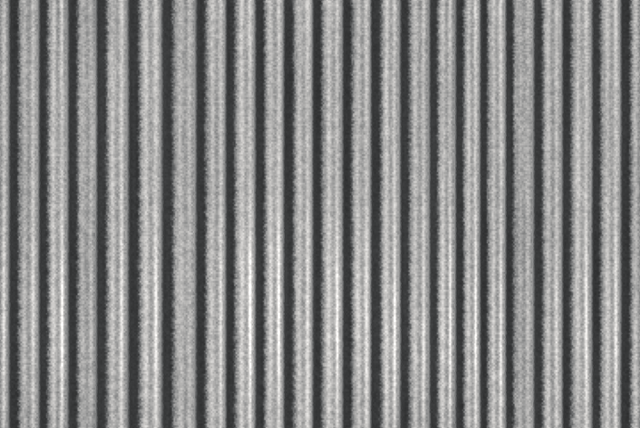
Reproduce this texture procedurally as a WebGL 2 fragment shader.

```glsl
#version 300 es
precision highp float;
// Corrugated galvanised metal: upright ridges with soft highlights, dark valleys and fine grain.

#define RIDGES 22.0
#define DRIFT 0.0195
#define GRAIN_CELLS vec2(360.0, 240.0)
#define GRAIN 0.17
#define EDGE_ROUGHNESS 0.07
#define VALLEY_TONE 0.225
#define BODY_TONE 0.59
#define HIGHLIGHT 0.20
#define SHINE_HEIGHT 0.24

uniform vec2 u_resolution;
out vec4 fragColor;

float hash(vec2 p) {
    return fract(sin(dot(p, vec2(127.1, 311.7))) * 43758.5453);
}

// Value noise that wraps after a whole number of cells.
float tileNoise(vec2 uv, vec2 cells) {
    vec2 p = uv * cells;
    vec2 i = floor(p);
    vec2 f = p - i;
    f = f * f * (3.0 - 2.0 * f);
    vec2 a = mod(i, cells);
    vec2 b = mod(i + 1.0, cells);
    return mix(mix(hash(a), hash(vec2(b.x, a.y)), f.x),
               mix(hash(vec2(a.x, b.y)), hash(b), f.x), f.y);
}

float bell(float x, float width) {
    return exp(-x * x / (width * width));
}

void main() {
    vec2 uv = gl_FragCoord.xy / u_resolution;

    // Ridges drift sideways in the middle of the sheet, back in place at its edges.
    float drift = smoothstep(0.15, 0.34, uv.x) * (1.0 - smoothstep(0.66, 0.82, uv.x));
    float phase = (uv.x - DRIFT * drift) * RIDGES + 0.5;
    float id = mod(floor(phase), RIDGES);
    float across = fract(phase) - 0.5;

    // Variation from ridge to ridge.
    float widthVar = hash(vec2(id, 3.0)) - 0.5;
    float shiftVar = hash(vec2(id, 7.0)) - 0.5;
    float shineVar = hash(vec2(id, 11.0));
    float dull = step(0.83, hash(vec2(id, 17.0)));

    // Grain, lengthwise streaks and broad mottling.
    float grain = tileNoise(uv, GRAIN_CELLS) - 0.5;
    float coarse = tileNoise(uv + 0.37, GRAIN_CELLS * 0.5) - 0.5;
    float streak = tileNoise(uv, vec2(210.0, 3.0)) - 0.5;
    float mottle = tileNoise(uv, vec2(9.0, 5.0)) - 0.5;

    // Cross section: soft left flank, steeper right flank with a speckled edge.
    float t = across + EDGE_ROUGHNESS * (0.6 * grain + 0.4 * coarse);
    float halfWidth = 0.335 + 0.04 * widthVar;
    float body = smoothstep(-halfWidth - 0.10, -halfWidth + 0.09, t)
               * (1.0 - smoothstep(halfWidth - 0.06, halfWidth + 0.07, t));

    // Two highlights on each crown, brightest in the lower part of the sheet.
    float shine = pow(0.5 + 0.5 * cos(6.2831853 * (uv.y - SHINE_HEIGHT)), 2.0);
    float center = 0.05 * shiftVar;
    float leftGlow = bell(across - center + 0.14, 0.10);
    float rightGlow = bell(across - center - 0.14, 0.085);
    float glint = bell(across - center - 0.15, 0.045) * shine * shineVar;
    float glow = (leftGlow * mix(0.65, 1.0, shineVar) + rightGlow) * mix(0.9, 1.15, shine);
    glow *= 1.0 - 0.4 * dull;

    // Tone from valley to crown.
    float crown = BODY_TONE + HIGHLIGHT * glow + 0.17 * glint * (1.0 - dull);
    crown += 0.07 * streak + 0.05 * mottle + 0.03 * shiftVar;
    float valley = VALLEY_TONE + 0.03 * streak + 0.02 * mottle;
    float tone = mix(valley, crown, body);
    tone += GRAIN * (grain + 0.5 * coarse) * mix(0.25, 0.85, body);

    // Cool shadows, slightly warm lights.
    vec3 tint = mix(vec3(0.98, 1.0, 1.015), vec3(1.008, 1.0, 0.99), smoothstep(0.2, 0.85, tone));
    fragColor = vec4(clamp(tone * tint, 0.0, 1.0), 1.0);
}
```
